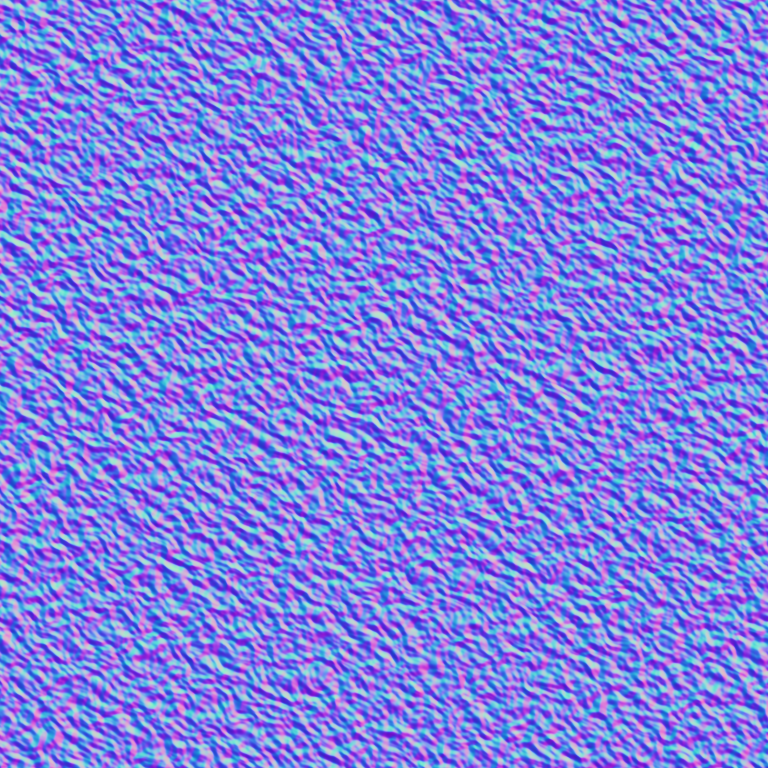
A WebGL 1 fragment shader for this texture map:

```glsl
precision highp float;
// Tangent-space normal map of a finely crinkled, leathery surface.
// Short slanted creases and rounder fine grain, both gradient noise, form a
// height field; its slopes by central differences become a normal in RGB.

uniform vec2 u_resolution;

#define CREASE_FREQ 70.0    // creases per canvas, across their length
#define CREASE_STRETCH 1.8  // crease length relative to width
#define GRAIN_FREQ 128.0    // fine grains per canvas
#define GRAIN_STRETCH 1.35
#define GRAIN_SHARE 1.0     // steepness of the grain relative to the creases
#define ACROSS_ANGLE 0.9    // direction of steepest slope, radians
#define RELIEF 0.76         // overall steepness
#define SOFTNESS 0.0012     // half step of the slope filter
#define WARP_FREQ 28.0      // small bends in the creases
#define WARP_AMOUNT 0.005
#define BLUE_MEAN 0.73      // average upward part of the normal
#define BLUE_CONTRAST 0.55  // variation kept around that average

mat2 rotation(float angle) {
  float c = cos(angle), s = sin(angle);
  return mat2(c, s, -s, c);
}

// Random unit vector for a lattice point
vec2 latticeGradient(vec2 cell) {
  vec3 h = fract(cell.xyx * vec3(0.1031, 0.1030, 0.0973));
  h += dot(h, h.yzx + 33.33);
  float angle = 6.28318 * fract((h.x + h.y) * h.z);
  return vec2(cos(angle), sin(angle));
}

float gradientNoise(vec2 p) {
  vec2 cell = floor(p), f = p - cell;
  vec2 u = f * f * f * (f * (f * 6.0 - 15.0) + 10.0);
  vec2 e = vec2(1.0, 0.0);
  float a = dot(latticeGradient(cell), f);
  float b = dot(latticeGradient(cell + e.xy), f - e.xy);
  float c = dot(latticeGradient(cell + e.yx), f - e.yx);
  float d = dot(latticeGradient(cell + e.xx), f - e.xx);
  return mix(mix(a, b, u.x), mix(c, d, u.x), u.y);
}

// Noise stretched along the creases; each layer turns its own lattice
float stretchedNoise(vec2 p, float freq, float stretch, float latticeAngle) {
  vec2 q = rotation(-ACROSS_ANGLE) * p * freq;
  q.y /= stretch;
  return gradientNoise(rotation(latticeAngle) * q + 157.3) / freq;
}

// Height in canvas units
float height(vec2 p) {
  return stretchedNoise(p, CREASE_FREQ, CREASE_STRETCH, 0.5)
       + stretchedNoise(p, GRAIN_FREQ, GRAIN_STRETCH, 1.2) * GRAIN_SHARE;
}

void main() {
  vec2 p = gl_FragCoord.xy / u_resolution;

  // Make the creases slightly ragged
  vec2 w = p * WARP_FREQ;
  vec2 bent = p + WARP_AMOUNT * vec2(gradientNoise(w + 21.4),
                                     gradientNoise(w + 67.9));

  // Slopes by central differences
  vec2 e = vec2(SOFTNESS, 0.0);
  vec2 slope = vec2(height(bent + e.xy) - height(bent - e.xy),
                    height(bent + e.yx) - height(bent - e.yx)) / (2.0 * SOFTNESS);

  // Pack the normal into colour, with an evened-out blue
  vec3 normal = normalize(vec3(-slope * RELIEF, 1.0));
  normal.z = mix(BLUE_MEAN, normal.z, BLUE_CONTRAST);
  gl_FragColor = vec4(normal * 0.5 + 0.5, 1.0);
}
```
